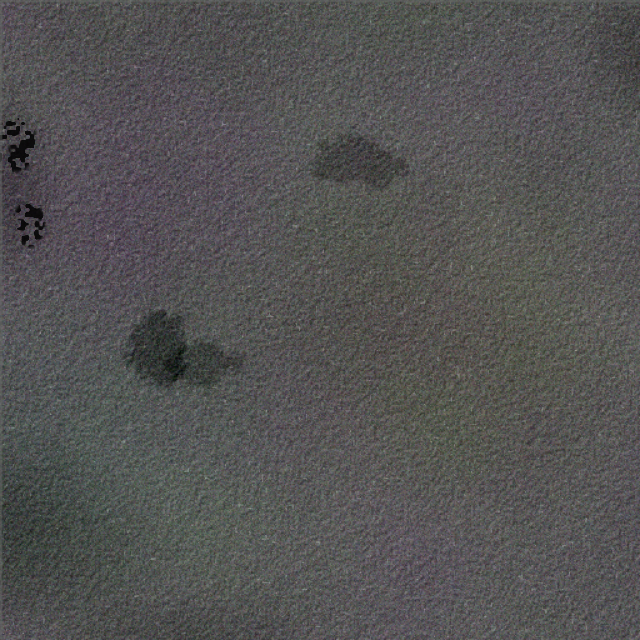
Give the GLSL for this texture, as a WebGL 1 fragment shader.

```glsl
precision highp float;
// Weathered dark grey stone: a fine embossed grain with coloured speckle over
// broad tints of violet, olive and green, plus a few ragged dark stains.
// Relief is the height difference of value noise towards an upper left light.

uniform vec2 u_resolution;

float hash(vec2 p) {
  vec3 q = fract(vec3(p.xyx) * 0.1031);
  q += dot(q, q.yzx + 33.33);
  return fract((q.x + q.y) * q.z);
}

float noise(vec2 p) {
  vec2 cell = floor(p);
  vec2 f = fract(p);
  f = f * f * (3.0 - 2.0 * f);
  float low = mix(hash(cell), hash(cell + vec2(1.0, 0.0)), f.x);
  float high = mix(hash(cell + vec2(0.0, 1.0)), hash(cell + 1.0), f.x);
  return mix(low, high, f.y);
}

float fbm(vec2 p) {
  float sum = 0.0;
  float weight = 0.5;
  for (int i = 0; i < 5; i++) {
    sum += weight * noise(p);
    p = mat2(0.8, 0.6, -0.6, 0.8) * p * 2.03 + 17.3;
    weight *= 0.5;
  }
  return sum;
}

// Rough surface made of coarse bumps and fine grit
float height(vec2 uv) {
  return 0.4 * noise(uv * 110.0) + 0.6 * noise(uv * 230.0 + 41.0);
}

// Soft elliptical area, 1 at its centre and 0 outside
float patchMask(vec2 uv, vec2 centre, vec2 radius) {
  return 1.0 - smoothstep(0.0, 1.0, length((uv - centre) / radius));
}

// Elliptical area with a ragged, crumbling border
float stain(vec2 uv, vec2 centre, vec2 radius) {
  float ragged = fbm(uv * 34.0) + 0.35 * (noise(uv * 190.0) - 0.5);
  return smoothstep(0.5, 0.85, patchMask(uv, centre, radius) + ragged - 0.2)
       * smoothstep(0.0, 0.25, patchMask(uv, centre, radius));
}

void main() {
  vec2 uv = gl_FragCoord.xy / u_resolution;

  // Broad tints and cloudy brightness
  vec3 color = vec3(0.337, 0.336, 0.335);
  float violet = patchMask(uv, vec2(0.2, 0.72), vec2(0.5, 0.4));
  float olive = patchMask(uv, vec2(0.72, 0.48), vec2(0.42, 0.4));
  float green = patchMask(uv, vec2(0.1, 0.3), vec2(0.45, 0.35));
  color += violet * vec3(0.008, -0.008, 0.014);
  color += olive * vec3(-0.004, -0.002, -0.035);
  color += green * vec3(-0.028, 0.002, -0.012);
  color += 0.09 * (fbm(uv * 4.0 + 7.0) - 0.48);
  float tint = fbm(uv * 6.0 + 29.0) - 0.48;
  color += tint * vec3(0.03, -0.03, 0.05);

  // Dark edges and corners, then the small ragged stains
  float shade = 0.09 * patchMask(uv, vec2(0.0, 0.7), vec2(0.13, 0.2));
  shade += 0.09 * patchMask(uv, vec2(1.0, 0.93), vec2(0.13, 0.14));
  shade += 0.08 * patchMask(uv, vec2(0.02, 0.15), vec2(0.3, 0.2));
  shade += 0.06 * patchMask(uv, vec2(0.3, 0.0), vec2(0.25, 0.1));
  shade += 0.09 * stain(uv, vec2(0.56, 0.75), vec2(0.11, 0.07));
  shade += 0.12 * stain(uv, vec2(0.245, 0.45), vec2(0.07, 0.1));
  shade += 0.09 * stain(uv, vec2(0.32, 0.43), vec2(0.09, 0.06));
  color -= shade;

  // Embossed relief, lit from the upper left
  vec2 toLight = vec2(-0.0022, 0.0026);
  float relief = height(uv) - height(uv + toLight);
  color += 0.16 * relief;

  // Fine grey grit and faint coloured speckle
  vec2 grain = uv * 512.0 + 0.5;
  color += 0.12 * (noise(grain) - 0.5);
  vec3 speckle = vec3(noise(grain + 91.0), noise(grain + 203.0), noise(grain + 377.0));
  color += 0.085 * (speckle - 0.5);

  // Sparse pale flecks
  float fleck = smoothstep(0.86, 1.0, noise(uv * 190.0 + 63.0));
  color += 0.13 * fleck * vec3(0.95, 1.0, 0.98);

  // Black pits clustered near the left edge
  float pitArea = patchMask(uv, vec2(0.025, 0.775), vec2(0.045, 0.06));
  pitArea = max(pitArea, patchMask(uv, vec2(0.045, 0.65), vec2(0.035, 0.05)));
  float pit = smoothstep(0.62, 0.72, noise(uv * 140.0 + 11.0) + 0.25 * pitArea);
  color *= 1.0 - 0.85 * pit * smoothstep(0.05, 0.3, pitArea);

  // Thin worn rim along the left and top borders
  float rim = 1.0 - smoothstep(0.002, 0.005, min(uv.x, 1.0 - uv.y));
  color = mix(color, vec3(0.4, 0.41, 0.4), 0.5 * rim);

  gl_FragColor = vec4(clamp(color, 0.0, 1.0), 1.0);
}
```
